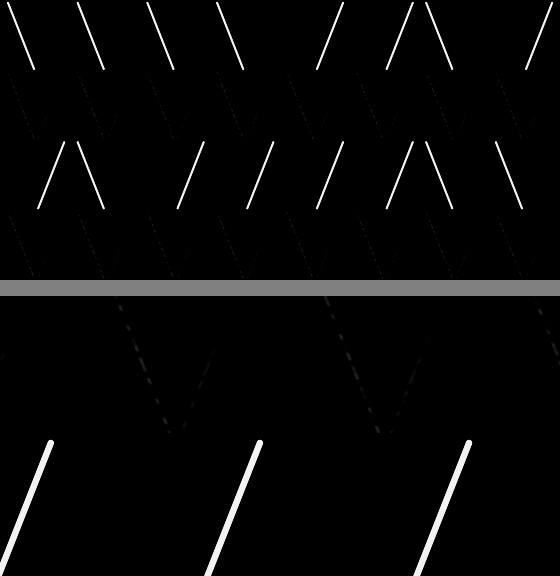
Top: the whole. Bottom: its middle third, enlarged.
Give the GLSL for this pattern, as a Shadertoy shader.

```glsl
// Slanted white strokes on black: 8 columns by 4 rows of square cells.
// Even rows hold one bold stroke per cell, leaning left or right by a bit mask;
// odd rows hold faint, broken traces of both strokes, worn by layered sines.

#define CELLS_HIGH 4.017         // cells per canvas height
#define ROW_SHIFT 0.02           // gap above the first row, in cells
#define STROKE_TOP vec2(0.115, 0.022)
#define STROKE_END vec2(0.488, 0.968)
#define MIRROR_SUM 1.036         // x + mirrored x of the right-leaning stroke
#define BOLD_RADIUS 0.0155
#define FAINT_RADIUS 0.007
#define LEAN_FIRST 176           // bit per column: 1 leans right
#define LEAN_SECOND 61
#define INK vec3(0.95)
#define FAINT_LEFT 0.13
#define FAINT_RIGHT 0.06

float segmentDistance(vec2 p, vec2 a, vec2 b) {
    vec2 ab = b - a;
    float t = clamp(dot(p - a, ab) / dot(ab, ab), 0.0, 1.0);
    return length(p - a - ab * t);
}

float stroke(vec2 p, float radius, float pixel) {
    float d = segmentDistance(p, STROKE_TOP, STROKE_END) - radius;
    return 1.0 - smoothstep(-0.5 * pixel, 0.5 * pixel, d);
}

// Uneven dashes along the stroke, different in every cell
float wear(float along, vec2 cell, float seed) {
    float phase = dot(cell, vec2(2.7, 4.3)) + seed;
    float waves = sin(along * 71.0 + phase)
                + 0.7 * sin(along * 127.0 - 1.7 * phase)
                + 0.6 * sin(along * 17.0 + 2.3 * phase);
    return smoothstep(-0.6, 1.4, waves);
}

void mainImage(out vec4 fragColor, in vec2 fragCoord) {
    float pixel = CELLS_HIGH / iResolution.y;
    vec2 p = vec2(fragCoord.x, iResolution.y - fragCoord.y) * pixel;
    p.y -= ROW_SHIFT;

    vec2 cell = floor(p);
    vec2 local = p - cell;
    vec2 mirrored = vec2(MIRROR_SUM - local.x, local.y);

    float light;
    if (mod(cell.y, 2.0) < 0.5) {
        // Bold row: choose the lean of this cell
        int mask = mod(cell.y, 4.0) < 1.0 ? LEAN_FIRST : LEAN_SECOND;
        bool leansRight = ((mask >> int(cell.x)) & 1) == 1;
        light = stroke(leansRight ? mirrored : local, BOLD_RADIUS, pixel);
    } else {
        // Faint row: worn traces of both leans, the right one only low down
        float left = stroke(local, FAINT_RADIUS, pixel) * wear(local.y, cell, 0.0);
        float right = stroke(mirrored, FAINT_RADIUS, pixel) * wear(local.y, cell, 5.1);
        right *= smoothstep(0.45, 0.75, local.y);
        light = max(FAINT_LEFT * left, FAINT_RIGHT * right);
    }
    fragColor = vec4(INK * light, 1.0);
}
```
